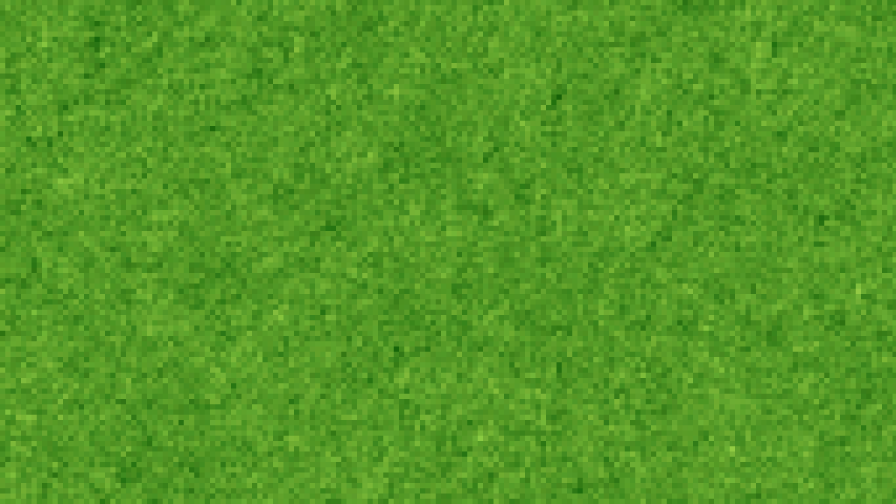
Write a Shadertoy shader that draws this texture.

```glsl
// Blocky lawn: a mosaic of small green squares with faint slanted grass blades.

vec3 hash3(vec3 p) {
    p = fract(p * vec3(0.1031, 0.1030, 0.0973));
    p += dot(p, p.yxz + 33.33);
    return fract((p.xxy + p.yxx) * p.zyx);
}

float segmentDistance(vec2 p, vec2 halfAxis) {
    float along = clamp(dot(p, halfAxis) / dot(halfAxis, halfAxis), -1.0, 1.0);
    return length(p - along * halfAxis);
}

// Cellular noise whose features are short light or dark strokes
float bladeNoise(vec2 p) {
    const float spacing = 5.0;
    vec2 home = floor(p / spacing);
    float tone = 0.0;
    for (int y = -1; y <= 1; y++)
    for (int x = -1; x <= 1; x++)
    for (int layer = 0; layer < 4; layer++) {
        vec2 site = home + vec2(x, y);
        vec3 place = hash3(vec3(site + 50.0, float(layer) + 3.0));
        vec3 look = hash3(vec3(site + 90.0, float(layer) + 17.0));
        float angle = 0.75 + 2.4 * (place.z - 0.5);
        vec2 halfAxis = mix(0.8, 2.4, look.x) * vec2(cos(angle), sin(angle));
        float d = segmentDistance(p - (site + place.xy) * spacing, halfAxis);
        tone += (1.0 - smoothstep(0.35, 1.05, d)) * (2.0 * look.y - 1.0);
    }
    return tone;
}

// Broad, faint patches from layered sines
float patches(vec2 p) {
    return sin(p.x * 0.13 + 2.0 * sin(p.y * 0.09))
         + sin(p.y * 0.17 - p.x * 0.08 + 1.5 * sin(p.x * 0.11 + 2.0));
}

vec3 squareColor(vec2 id) {
    vec3 grain = hash3(vec3(id + 20.0, 7.0));
    vec3 tint = hash3(vec3(id + 70.0, 29.0));
    float bell = 2.0 * (grain.x + grain.y + grain.z - 1.5);
    float tone = 0.8 * bell + 1.1 * bladeNoise(id + 0.5) + 0.14 * patches(id);
    vec3 green = vec3(0.332, 0.600, 0.150) + tone * vec3(0.056, 0.048, 0.027);
    return green + (tint - 0.5) * vec3(0.035, 0.012, 0.015);
}

void mainImage(out vec4 fragColor, in vec2 fragCoord) {
    // 96 rows of squares over the canvas height
    float pixel = 96.0 / iResolution.y;
    vec2 p = fragCoord * pixel;

    // Blend across the nearest square borders by pixel coverage
    vec2 border = floor(p + 0.5);
    vec2 cover = clamp((p - border) / pixel + 0.5, 0.0, 1.0);
    vec3 below = mix(squareColor(border - 1.0), squareColor(border + vec2(0, -1)), cover.x);
    vec3 above = mix(squareColor(border + vec2(-1, 0)), squareColor(border), cover.x);

    fragColor = vec4(mix(below, above, cover.y), 1.0);
}
```
